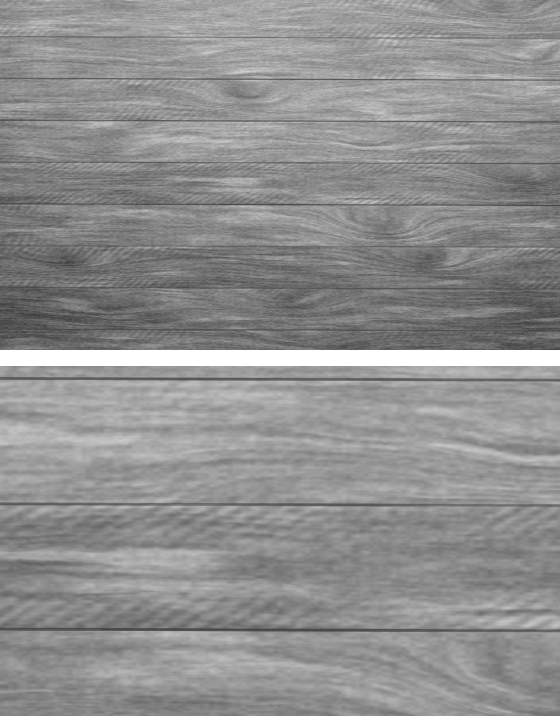
Top: the whole. Bottom: its middle third, enlarged.
Write a Shadertoy shader that draws this texture.

```glsl
const float PLANK_HEIGHT = 0.1194;
const float FIRST_SEAM = 0.057;
const float SEAM_WIDTH = 0.0022;
const float SEAM_TILT = 0.003;
const float RING_FREQUENCY = 700.0;
const float RING_CONTRAST = 0.022;
const float STREAK_CONTRAST = 0.24;
const float FIBRE_CONTRAST = 0.13;
const float SAW_FREQUENCY = 260.0;
const float SAW_CONTRAST = 0.05;
const float SCRAPE_BRIGHTNESS = 0.09;
const float KNOT_DARKNESS = 0.09;
const float VIGNETTE = 0.08;
const int KNOTS_PER_PLANK = 2;
const vec3 WOOD_TINT = vec3(1.0);
const vec3 SEAM_COLOR = vec3(0.24);

float hash(vec2 p) {
    return fract(sin(dot(p, vec2(127.1, 311.7))) * 43758.5);
}

float noise(vec2 p) {
    vec2 cell = floor(p);
    vec2 f = fract(p);
    f = f * f * (3.0 - 2.0 * f);
    float low = mix(hash(cell), hash(cell + vec2(1, 0)), f.x);
    float high = mix(hash(cell + vec2(0, 1)), hash(cell + vec2(1, 1)), f.x);
    return mix(low, high, f.y);
}

float fbm(vec2 p) {
    float sum = 0.0;
    float amplitude = 0.5;
    for (int i = 0; i < 4; i++) {
        sum += amplitude * noise(p);
        p = p * 2.03 + 7.3;
        amplitude *= 0.5;
    }
    return sum / 0.9375;
}

// x: bend of the grain, y: darkness of the knot cores
vec2 knots(float x, float across, float row, float aspect) {
    vec2 result = vec2(0.0);
    for (int i = 0; i < KNOTS_PER_PLANK; i++) {
        vec2 seed = vec2(row + 3.0, float(i) * 5.0 + 1.0);
        vec2 center = vec2(hash(seed) * aspect, mix(0.2, 0.8, hash(seed + 9.0)));
        vec2 d = vec2(x - center.x, (across - center.y) * PLANK_HEIGHT);
        d.x += d.y * 0.8;
        vec2 wide = d / vec2(0.16, 0.04);
        vec2 core = d / vec2(0.055, 0.03);
        float size = mix(0.3, 1.0, hash(seed + 4.0));
        result.x += size * 0.05 * exp(-dot(wide, wide));
        result.y += size * exp(-dot(core, core));
    }
    return result;
}

// Diagonal blade marks, gathered in patches near the plank edges
float sawMarks(float x, float across, float row) {
    float slant = mix(0.7, 1.8, hash(vec2(row, 21.0)));
    float wobble = 9.0 * fbm(vec2(x * 9.0, row * 3.7 + across * 2.0));
    float phase = (x - slant * across * PLANK_HEIGHT) * SAW_FREQUENCY + wobble;
    float patches = smoothstep(0.48, 0.72, fbm(vec2(x * 3.0 + row * 5.1, row * 8.3)));
    float nearEdge = smoothstep(0.1, 0.45, abs(across - 0.5));
    return sin(phase) * patches * mix(0.2, 1.0, nearEdge);
}

float woodTone(vec2 p, float across, float row, float aspect) {
    vec2 knot = knots(p.x, across, row, aspect);
    vec2 seed = vec2(row * 17.3, row * 5.9);
    float bend = fbm(vec2(p.x * 3.0, across * 1.6) + seed);
    float grain = across * PLANK_HEIGHT + knot.x + 0.035 * bend;

    // Lighting and plank tone
    vec2 side = vec2(p.x / aspect, p.y) * 2.0 - 1.0;
    float tone = mix(0.44, 0.635, smoothstep(-0.05, 1.05, p.y));
    tone += 0.022 - VIGNETTE * side.x * side.x;
    tone += 0.04 * (hash(vec2(row, 2.0)) - 0.5);
    tone += 0.15 * (fbm(vec2(p.x * 2.2, across * 0.7) + seed.yx) - 0.5);

    // Growth rings, streaks and fibres
    float streak = fbm(vec2(p.x * 9.0, grain * 110.0) + seed);
    float ringMask = smoothstep(0.3, 0.7, fbm(vec2(p.x * 4.0, across * 2.0) + seed + 31.0));
    tone += RING_CONTRAST * ringMask * sin(grain * RING_FREQUENCY + streak * 5.0);
    tone += STREAK_CONTRAST * (streak - 0.5);
    float fibre = noise(vec2(p.x * 110.0, p.y * 300.0 + bend * 8.0));
    fibre = mix(fibre, noise(vec2(p.x * 230.0, p.y * 380.0)), 0.4);
    tone += FIBRE_CONTRAST * (fibre - 0.5);

    // Wear
    float scrape = smoothstep(0.58, 0.76, fbm(vec2(p.x * 6.0, grain * 38.0) + seed + 53.0));
    tone += SCRAPE_BRIGHTNESS * scrape * smoothstep(0.25, 0.65, streak);
    tone += SAW_CONTRAST * sawMarks(p.x, across, row) * (0.4 + streak);
    return tone - KNOT_DARKNESS * knot.y;
}

void mainImage(out vec4 fragColor, in vec2 fragCoord) {
    vec2 p = fragCoord / iResolution.y;
    float aspect = iResolution.x / iResolution.y;
    float pixel = 1.0 / iResolution.y;

    float v = (p.y + SEAM_TILT * (p.x - 0.5 * aspect) - FIRST_SEAM) / PLANK_HEIGHT;
    float row = floor(v);
    float across = fract(v);
    vec3 color = WOOD_TINT * woodTone(p, across, row, aspect);

    // Seams with a worn light lip below them
    float seamId = floor(v + 0.5);
    float seamDistance = (v - seamId) * PLANK_HEIGHT;
    float lip = smoothstep(-0.009, -0.003, seamDistance) * step(seamDistance, 0.0);
    color += 0.06 * lip * noise(vec2(p.x * 14.0, seamId * 6.1));
    float strength = mix(0.5, 0.95, hash(vec2(seamId, 13.0)));
    strength *= mix(0.6, 1.0, noise(vec2(p.x * 7.0, seamId * 4.3)));
    float halfWidth = 0.5 * SEAM_WIDTH;
    float seam = 1.0 - smoothstep(halfWidth - 0.5 * pixel, halfWidth + pixel, abs(seamDistance));
    color = mix(color, SEAM_COLOR, seam * strength);

    fragColor = vec4(clamp(color, 0.0, 1.0), 1.0);
}
```
